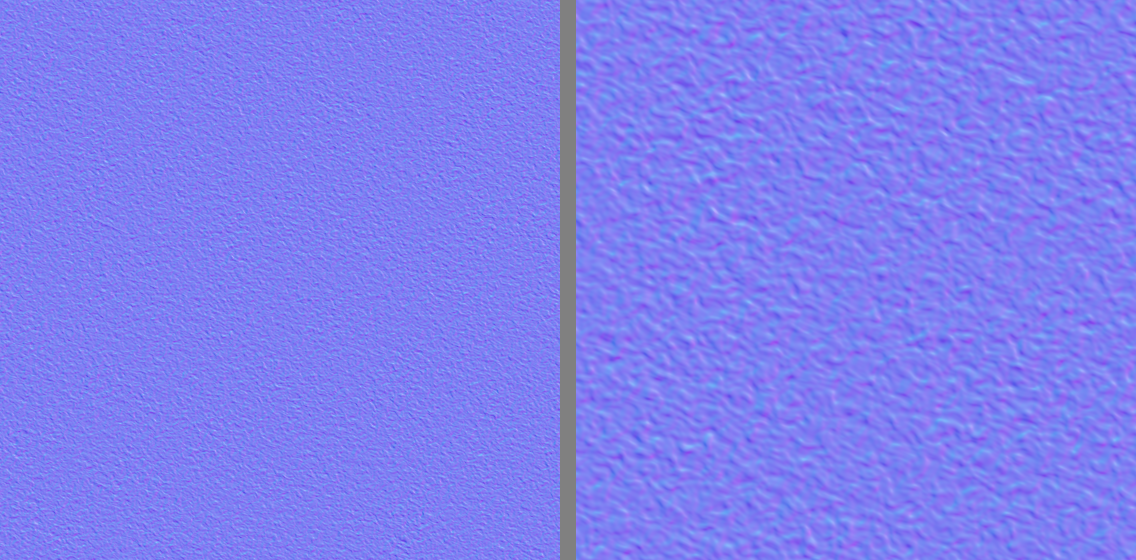
Left, the full canvas; right, a detail of the centre.
Write a WebGL 2 fragment shader that draws this texture map.

```glsl
#version 300 es
precision highp float;
// Tangent-space normal map of fine, rough plaster. Octaves of gradient noise,
// stretched a little along a tilted grain, form a height field; its slopes
// drive red and green, while blue follows them weakly around a fixed level.

uniform vec2 u_resolution;
out vec4 outColor;

const vec3 FLAT_COLOR = vec3(0.498, 0.498, 0.951);
const vec2 BLUE_FROM_SLOPE = vec2(0.13, 0.13); // blue gained per red, green
const vec2 CONTRAST = vec2(0.070, 0.073); // red, green per unit of slope
const float FLECK_GAIN = 0.14;      // extra strength of steep edges
const float GRAIN_TILT = -0.38;     // radians, grain falls to the right
const vec2 GRAIN_STRETCH = vec2(0.84, 1.06);
const float SLOPE_STEP = 0.0006;    // half width of the slope sample
const float WARP_FREQUENCY = 70.0;
const float WARP_AMOUNT = 0.0025;
const float PATCH_FREQUENCY = 9.0;
const float PATCH_AMOUNT = 0.25;

// Cells per canvas and slope strength of each octave, coarse to fine
const int OCTAVES = 4;
const float FREQUENCY[OCTAVES] = float[](52.0, 98.0, 158.0, 236.0);
const float STEEPNESS[OCTAVES] = float[](0.13, 0.36, 0.66, 0.66);

// Integer hash of a lattice cell, 0 to 1
float hash(ivec2 cell, uint seed) {
    uint h = uint(cell.x) * 1597334677u ^ uint(cell.y) * 3812015801u;
    h ^= seed * 2654435769u;
    h = (h ^ (h >> 16)) * 2246822519u;
    h = (h ^ (h >> 13)) * 3266489917u;
    h ^= h >> 16;
    return float(h >> 8) / 16777216.0;
}

// Unit gradient of a lattice corner, projected on the offset to it
float cornerRamp(ivec2 cell, vec2 offset, uint seed) {
    float angle = 6.28318 * hash(cell, seed);
    return dot(vec2(cos(angle), sin(angle)), offset);
}

float gradientNoise(vec2 p, uint seed) {
    ivec2 cell = ivec2(floor(p));
    vec2 f = fract(p);
    vec2 blend = f * f * f * (f * (f * 6.0 - 15.0) + 10.0);
    float a = cornerRamp(cell, f, seed);
    float b = cornerRamp(cell + ivec2(1, 0), f - vec2(1, 0), seed);
    float c = cornerRamp(cell + ivec2(0, 1), f - vec2(0, 1), seed);
    float d = cornerRamp(cell + ivec2(1, 1), f - vec2(1, 1), seed);
    return mix(mix(a, b, blend.x), mix(c, d, blend.x), blend.y);
}

// Rotates into the grain direction and stretches along it
vec2 toGrain(vec2 p) {
    float c = cos(GRAIN_TILT), s = sin(GRAIN_TILT);
    return vec2(c * p.x + s * p.y, c * p.y - s * p.x) * GRAIN_STRETCH;
}

float height(vec2 p) {
    vec2 q = toGrain(p);
    float sum = 0.0;
    for (int i = 0; i < OCTAVES; i++) {
        float n = gradientNoise(q * FREQUENCY[i] + 17.3 * float(i), uint(i + 1));
        sum += n * STEEPNESS[i] / FREQUENCY[i];
    }
    return sum;
}

// Central differences of the height field
vec2 slope(vec2 p) {
    vec2 e = vec2(SLOPE_STEP, 0.0);
    vec2 rise = vec2(height(p + e.xy) - height(p - e.xy),
                     height(p + e.yx) - height(p - e.yx));
    return rise / (2.0 * SLOPE_STEP);
}

void main() {
    vec2 uv = gl_FragCoord.xy / u_resolution;

    // Bend the grain so that it does not follow the lattice
    vec2 warp = vec2(gradientNoise(uv * WARP_FREQUENCY, 11u),
                     gradientNoise(uv * WARP_FREQUENCY, 12u));
    vec2 tilt = slope(uv + WARP_AMOUNT * warp);

    // Sharpen steep edges and vary the roughness in soft patches
    tilt *= 0.88 + FLECK_GAIN * min(dot(tilt, tilt), 4.0);
    tilt *= 1.0 + PATCH_AMOUNT * gradientNoise(uv * PATCH_FREQUENCY, 13u);

    vec2 redGreen = CONTRAST * tilt;
    vec3 color = FLAT_COLOR + vec3(redGreen, dot(redGreen, BLUE_FROM_SLOPE));
    outColor = vec4(clamp(color, 0.0, 1.0), 1.0);
}
```
